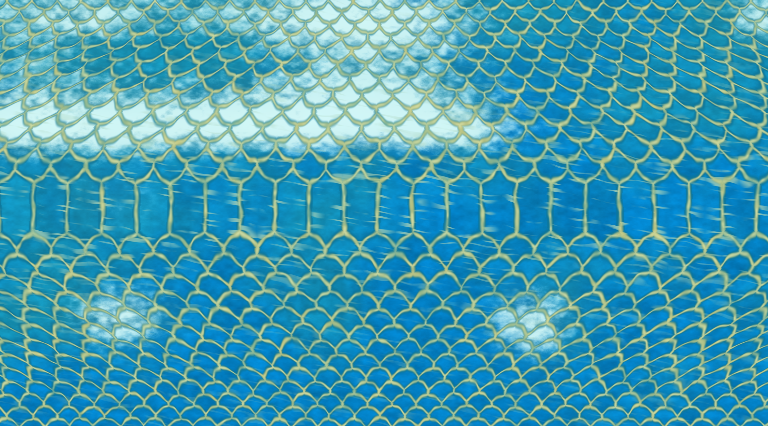
This texture is drawn by a Shadertoy shader. Its source:

```glsl
// Glossy blue reptile skin: a belt of tall plates between rows of shrinking scales.
// A staggered cellular lattice is fanned and bent into domes; the belt stretches
// one slice of it. Gilded seams, creases and broken glare are layered on top.

const float BELT_Y = 0.512;
const float BELT_HALF = 0.050;
const float PLATE_W = 0.081;
const float FAN_X = 0.9;

float hash(vec2 p) {
    vec3 a = fract(vec3(p.xyx) * vec3(0.1031, 0.1030, 0.0973));
    a += dot(a, a.yzx + 33.33);
    return fract((a.x + a.y) * a.z);
}

float noise(vec2 p) {
    vec2 i = floor(p), f = fract(p);
    f = f * f * (3.0 - 2.0 * f);
    return mix(mix(hash(i), hash(i + vec2(1, 0)), f.x),
               mix(hash(i + vec2(0, 1)), hash(i + vec2(1, 1)), f.x), f.y);
}

float fbm(vec2 p) {
    float sum = 0.0, amp = 0.5;
    for (int i = 0; i < 4; i++) {
        sum += amp * noise(p);
        p = p * 2.03 + 17.1;
        amp *= 0.5;
    }
    return sum;
}

// Signed row number; constant inside the belt, denser away from it
float rowCoord(float y) {
    float d = y - BELT_Y;
    float e = max(abs(d) - BELT_HALF, 0.0);
    return sign(d) * e * (19.0 + 19.0 * e);
}

// Scales narrow gently with distance from the belt
float scaleWidth(float q) {
    return PLATE_W * mix(1.0, 0.72, smoothstep(0.5, 11.0, abs(q)));
}

// Column and row position, with seams bulging toward the belt
vec2 lattice(vec2 p) {
    float q = rowCoord(p.y);
    float u = (FAN_X - 0.037) / PLATE_W + (p.x - FAN_X) / scaleWidth(q);
    float bulge = 0.08 * (1.0 - cos(12.566 * u)) * smoothstep(0.0, 0.6, abs(q));
    return vec2(u, q + sign(q) * bulge);
}

// Returns seam distance, offset from the scale centre, and a random scale id
vec4 scales(vec2 g) {
    float near = 1e5, second = 1e5, id = 0.0;
    vec2 a = vec2(0), b = vec2(0);
    for (int j = -1; j <= 1; j++) {
        float row = floor(g.y + 0.5) + float(j);
        float stagger = 0.5 * mod(row, 2.0);
        float col = floor(g.x - stagger + 0.5);
        for (int i = -1; i <= 1; i++) {
            float k = col + float(i);
            float rnd = hash(vec2(k, row) + 40.0);
            float jitter = (rnd - 0.5) * 0.1 * min(abs(row), 1.0);
            vec2 d = vec2(g.x - stagger - k + jitter, (g.y - row) * 0.6);
            float dist = dot(d, d);
            if (dist < near) {
                second = near; b = a;
                near = dist; a = d; id = rnd;
            } else if (dist < second) {
                second = dist; b = d;
            }
        }
    }
    float edge = (second - near) / (2.0 * max(length(a - b), 0.01));
    return vec4(edge, a, id);
}

float patchGlow(vec2 p, vec2 centre, vec2 radius) {
    vec2 d = (p - centre) / radius;
    return exp(-dot(d, d));
}

float glare(vec2 p) {
    float g = 0.36 * smoothstep(1.35, 0.85, p.x) * smoothstep(0.61, 0.70, p.y);
    g -= 0.40 * patchGlow(p, vec2(0.46, 0.87), vec2(0.24, 0.06));
    g += 0.60 * patchGlow(p, vec2(0.48, 0.705), vec2(0.55, 0.060));
    g += 0.45 * patchGlow(p, vec2(0.85, 0.77), vec2(0.26, 0.09));
    g += 0.65 * patchGlow(p, vec2(0.83, 0.95), vec2(0.26, 0.07));
    g += 0.35 * patchGlow(p, vec2(0.17, 0.96), vec2(0.17, 0.05));
    g += 0.35 * patchGlow(p, vec2(0.05, 0.71), vec2(0.20, 0.08));
    g += 0.45 * patchGlow(p, vec2(1.06, 0.69), vec2(0.12, 0.05));
    g += 0.80 * patchGlow(p, vec2(0.28, 0.255), vec2(0.11, 0.065));
    g += 0.80 * patchGlow(p, vec2(1.25, 0.24), vec2(0.09, 0.075));
    g += 0.65 * patchGlow(p, vec2(1.775, 0.96), vec2(0.07, 0.07));
    return g + 0.22 * patchGlow(p, vec2(0.25, 0.54), vec2(0.12, 0.08));
}

void mainImage(out vec4 fragColor, in vec2 fragCoord) {
    vec2 p = fragCoord / iResolution.y;
    vec2 warp = vec2(noise(p * 28.0), noise(p * 28.0 + 50.0)) - 0.5;
    vec2 s = p + 0.007 * warp;
    vec2 g = lattice(s);
    vec4 cell = scales(g);
    float edge = cell.x, grain = fbm(p * vec2(50.0, 80.0));

    // Blue enamel, greener toward the upper left
    float teal = smoothstep(0.25, 0.75, fbm(p * 4.0) + 0.45 * (p.y - 0.5) - 0.08 * (p.x - 0.9));
    vec3 col = mix(vec3(0.01, 0.52, 0.80), vec3(0.08, 0.58, 0.72), teal);
    col *= 0.90 + 0.12 * cell.w + 0.25 * (grain - 0.45) + 0.12 * cell.z;
    col = mix(vec3(0.05, 0.46, 0.60), col, smoothstep(0.05, 0.17, edge));

    // Glare breaks up over the domes of the scales
    float light = glare(p);
    float shine = light + 0.7 * (grain - 0.47) + 0.25 * (cell.w - 0.5) + 0.3 * cell.z;
    shine = smoothstep(0.15, 0.85, shine) * smoothstep(0.0, 0.14, edge) * smoothstep(0.02, 0.25, light);
    col = mix(col, vec3(0.76, 0.92, 0.93), 0.92 * shine);
    col += 0.12 * max(light, 0.0) * vec3(0.9, 0.6, 0.4);

    // Fine creases crossing the seams, strongest on the belt
    float belt = exp(-0.4 * abs(g.y));
    float streak = noise(vec2(s.x * 20.0, (s.y + 0.012 * cell.y) * 165.0));
    float crease = smoothstep(0.64, 0.88, streak) * (1.0 - smoothstep(0.1, 0.42, edge));
    col = mix(col, vec3(0.66, 0.82, 0.72), crease * (0.2 + 0.6 * belt));

    // Gilded seams of varying width with a pale crest
    float wear = noise(p * 60.0);
    float width = 0.030 + 0.045 * wear;
    float soft = 1.0 / (iResolution.y * scaleWidth(g.y)) + 0.02;
    float seam = 1.0 - smoothstep(width - soft, width + soft, edge);
    float crest = 1.0 - smoothstep(0.0, width + 0.4 * soft, edge);
    vec3 gold = mix(vec3(0.38, 0.64, 0.56), vec3(0.78, 0.75, 0.42), noise(p * 24.0 + 9.0));
    col = mix(col, gold, seam * (0.6 + 0.35 * wear));
    col = mix(col, vec3(0.84, 0.88, 0.66), crest * (0.2 + 0.65 * noise(p * 95.0)));
    fragColor = vec4(clamp(col, 0.0, 1.0), 1.0);
}
```
